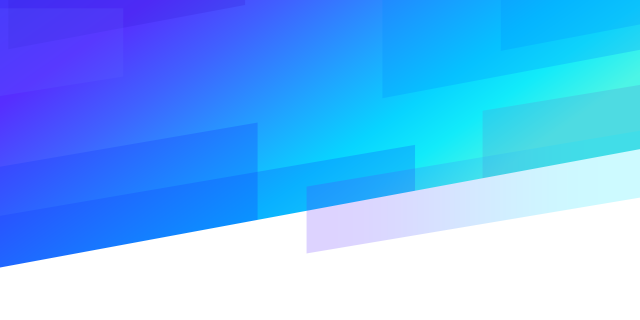
Give the GLSL for this background, as a WebGL 2 fragment shader.

```glsl
#version 300 es
precision highp float;
// Slanted violet-to-cyan banner on white, layered with translucent sheared panels.

uniform vec2 u_resolution;
out vec4 outColor;

const float OPEN = 9.0; // a limit far outside the canvas
const vec2 TOP = vec2(OPEN, 0.0);
const vec2 BOTTOM = vec2(-OPEN, 0.0);

// Antialiased step for a signed distance; pixel is the size of one pixel.
float cover(float dist, float pixel) {
    return clamp(dist / pixel + 0.5, 0.0, 1.0);
}

// Signed height above a line given as (y at x = 0, slope).
float above(vec2 p, vec2 line) {
    return (p.y - line.x - line.y * p.x) * inversesqrt(1.0 + line.y * line.y);
}

// Panel with vertical sides and sloped lines, both measured from its left side.
float panel(vec2 p, vec2 sides, vec2 lower, vec2 upper, float pixel) {
    vec2 q = vec2(p.x - sides.x, p.y);
    return cover(q.x, pixel) * cover(sides.y - p.x, pixel)
         * cover(above(q, lower), pixel) * cover(-above(q, upper), pixel);
}

// Blends the next colour stop into the ramp.
vec3 stop(vec3 color, vec3 next, float from, float to, float t) {
    return mix(color, next, clamp((t - from) / (to - from), 0.0, 1.0));
}

// Diagonal ramp from violet through blue to aqua.
vec3 bannerRamp(vec2 p) {
    float t = dot(vec2(p.x, 1.0 - p.y), vec2(0.57, 0.82));
    vec3 color = vec3(0.26, 0.20, 0.98);
    color = stop(color, vec3(0.34, 0.18, 1.00), 0.00, 0.27, t);
    color = stop(color, vec3(0.25, 0.38, 1.00), 0.27, 0.51, t);
    color = stop(color, vec3(0.12, 0.65, 1.00), 0.51, 0.80, t);
    color = stop(color, vec3(0.03, 0.83, 1.00), 0.80, 1.00, t);
    color = stop(color, vec3(0.07, 0.92, 0.98), 1.00, 1.15, t);
    return stop(color, vec3(0.30, 0.96, 0.90), 1.15, 1.33, t);
}

void main() {
    vec2 p = gl_FragCoord.xy / u_resolution.y;
    float pixel = 1.0 / u_resolution.y;

    vec3 deepBlue = vec3(0.06, 0.20, 1.00);
    vec3 skyBlue = vec3(0.00, 0.54, 1.00);
    vec3 indigo = vec3(0.20, 0.12, 0.85);
    vec3 periwinkle = vec3(0.36, 0.40, 1.00);
    vec3 slate = vec3(0.32, 0.60, 0.85);
    vec3 violet = vec3(0.36, 0.18, 1.00);
    vec3 aqua = vec3(0.06, 0.90, 1.00);

    vec3 color = bannerRamp(p);

    // Upper left panels
    float shade = panel(p, vec2(0.026, 0.766), vec2(0.846, 0.187), TOP, pixel);
    color = mix(color, indigo, 0.25 * shade);
    shade = panel(p, vec2(0.0, 0.385), vec2(0.7, 0.158), vec2(0.974, 0.0), pixel);
    color = mix(color, periwinkle, 0.20 * shade);

    // Lower left panels
    shade = panel(p, vec2(0.0, 0.805), BOTTOM, vec2(0.479, 0.1715), pixel);
    color = mix(color, deepBlue, 0.25 * shade);
    shade = panel(p, vec2(0.0, 1.297), BOTTOM, vec2(0.3255, 0.171), pixel);
    color = mix(color, deepBlue, 0.22 * shade);

    // Right panels
    shade = panel(p, vec2(1.195, OPEN), vec2(0.693, 0.188), TOP, pixel);
    color = mix(color, skyBlue, 0.25 * shade);
    shade = panel(p, vec2(1.565, OPEN), vec2(0.841, 0.19), TOP, pixel);
    color = mix(color, skyBlue, 0.22 * shade);
    shade = panel(p, vec2(1.508, OPEN), BOTTOM, vec2(0.654, 0.164), pixel);
    color = mix(color, slate, 0.28 * shade);

    // White ground below the banner edge
    color = mix(vec3(1.0), color, cover(above(p, vec2(0.164, 0.185)), pixel));

    // Pale panel across the edge
    shade = panel(p, vec2(0.958, OPEN), vec2(0.208, 0.1675), vec2(0.417, 0.1675), pixel);
    vec3 tint = mix(violet, aqua, smoothstep(1.0, 1.9, p.x));
    color = mix(color, tint, 0.21 * shade);

    outColor = vec4(color, 1.0);
}
```
